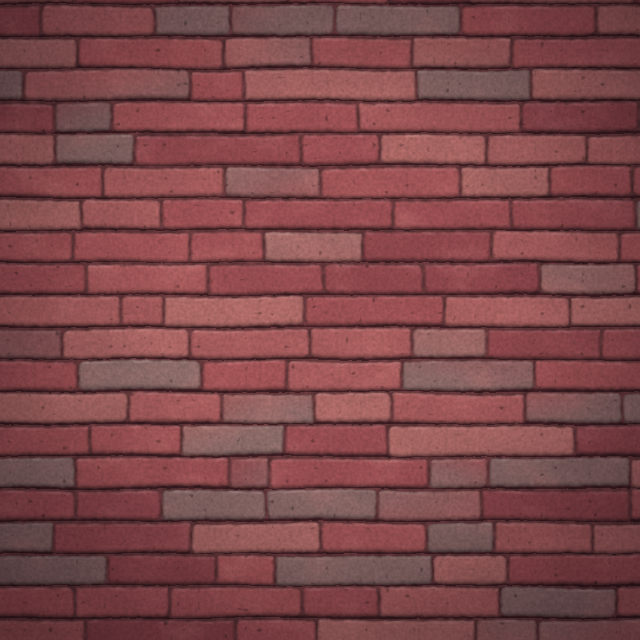
A Shadertoy shader for this texture:

```glsl
// A worn wall of long red bricks, about twenty courses high and six bricks across.
// Each course places its joints at hashed steps; rounded boxes give the bricks,
// gradient noise gives wobble, stains and grain, and a vignette darkens the rim.

const float COURSE_HEIGHT = 0.0505;
const float COURSE_START = 0.034;
const float BRICK_LENGTH = 0.176;
const float JOINT_JITTER = 0.72;
const vec2 HALF_GAP = vec2(0.0019, 0.0031);

const vec3 RED = vec3(0.61, 0.315, 0.325);
const vec3 DEEP_RED = vec3(0.53, 0.265, 0.285);
const vec3 PINK = vec3(0.65, 0.405, 0.39);
const vec3 GREY = vec3(0.51, 0.405, 0.395);
const vec3 MORTAR = vec3(0.37, 0.205, 0.215);
const vec3 SHADOW = vec3(0.23, 0.11, 0.13);

float hash(vec2 p) {
    vec3 q = fract(vec3(p.xyx) * 0.1031);
    q += dot(q, q.yzx + 33.33);
    return fract((q.x + q.y) * q.z);
}

vec2 gradient(vec2 cell) {
    float angle = 6.2832 * hash(cell + 71.0);
    return vec2(cos(angle), sin(angle));
}

// Gradient noise, roughly -0.7 to 0.7
float noise(vec2 p) {
    vec2 i = floor(p), f = p - i;
    vec2 u = f * f * f * (f * (f * 6.0 - 15.0) + 10.0);
    vec2 e = vec2(1.0, 0.0);
    float low = mix(dot(gradient(i), f), dot(gradient(i + e), f - e), u.x);
    float high = mix(dot(gradient(i + e.yx), f - e.yx), dot(gradient(i + 1.0), f - 1.0), u.x);
    return mix(low, high, u.y);
}

float fbm(vec2 p) {
    float sum = 0.0, weight = 1.0;
    for (int octave = 0; octave < 4; octave++) {
        sum += weight * noise(p);
        p = p * 2.03 + 17.0;
        weight *= 0.5;
    }
    return sum;
}

float roundedBox(vec2 p, vec2 halfSize, float radius) {
    vec2 q = abs(p) - halfSize + radius;
    return length(max(q, 0.0)) + min(max(q.x, q.y), 0.0) - radius;
}

// Position of a vertical joint, in brick lengths
float joint(float index, float course) {
    return index + JOINT_JITTER * (hash(vec2(index, course) + 40.0) - 0.5);
}

// Brick tint: hashed mix of reds, with greys gathered in loose patches
vec3 brickColour(vec2 id, vec2 p) {
    float tone = hash(id + 5.0);
    vec3 colour = mix(DEEP_RED, RED, smoothstep(0.0, 0.45, tone));
    colour = mix(colour, PINK, 0.9 * smoothstep(0.45, 1.0, tone));
    float band = exp(-pow((p.y - 0.24) / 0.12, 2.0));
    float greyness = hash(id + 93.0) + 0.27 * band + 0.25 * noise(p * 3.0 + 8.0);
    colour = mix(colour, GREY, 0.9 * smoothstep(0.77, 0.96, greyness));
    float stain = fbm(p * vec2(11.0, 16.0) + id * 3.7);
    return mix(colour, PINK, 0.3 * smoothstep(0.0, 0.8, stain)) * (1.0 + 0.06 * stain);
}

vec3 wall(vec2 p, float pixel) {
    // Uneven courses and ragged edges
    vec2 q = p + 0.0035 * vec2(noise(p * 13.0 + 3.0), noise(p * vec2(7.0, 15.0)));
    q += 0.0016 * vec2(noise(p * 85.0), noise(p * 85.0 + 30.0));

    // Locate the brick between its two joints
    float row = (q.y - COURSE_START) / COURSE_HEIGHT;
    float course = floor(row);
    float along = q.x / BRICK_LENGTH + 5.0 * hash(vec2(course, 12.0)) + 10.0;
    float index = floor(along);
    if (along < joint(index, course)) index -= 1.0;
    else if (along >= joint(index + 1.0, course)) index += 1.0;
    float left = joint(index, course), right = joint(index + 1.0, course);
    vec2 id = vec2(index, course + 50.0);

    vec2 local = vec2((along - 0.5 * (left + right)) * BRICK_LENGTH,
                      (row - course - 0.5) * COURSE_HEIGHT);
    local.y += 0.0022 * (hash(id + 21.0) - 0.5);
    local.y += 0.025 * (hash(id + 31.0) - 0.5) * local.x;
    vec2 halfSize = 0.5 * vec2((right - left) * BRICK_LENGTH, COURSE_HEIGHT) - HALF_GAP;
    float d = roundedBox(local, halfSize, mix(0.003, 0.009, hash(id + 61.0)));

    // Brick face: worn rim, lit upper edge, shaded lower edge
    float height = local.y / halfSize.y;
    vec3 face = brickColour(id, p);
    face *= mix(0.80, 1.0, smoothstep(0.0, 0.0045, -d));
    face += 0.10 * smoothstep(0.72, 0.93, height) * (0.6 + noise(p * 45.0));
    face *= 1.0 - 0.20 * smoothstep(0.6, 1.0, -height);
    face *= 1.0 - 0.25 * smoothstep(0.38, 0.6, noise(p * 95.0 + 9.0));

    // Mortar sinks into shadow just below each brick
    vec3 gap = mix(MORTAR, SHADOW, smoothstep(0.9, 1.08, -height));
    gap *= 1.0 + 0.3 * noise(p * 70.0);
    float edge = max(pixel, 0.0012);
    return mix(face, gap, smoothstep(-edge, edge, d));
}

void mainImage(out vec4 fragColor, in vec2 fragCoord) {
    vec2 p = fragCoord / iResolution.y;
    vec3 colour = wall(p, 1.0 / iResolution.y);
    colour *= 1.0 + 0.10 * noise(p * 210.0) + 0.07 * noise(p * 120.0);

    // Cool, dark rim around a lit centre
    vec2 fromCentre = fragCoord / iResolution.xy - vec2(0.5, 0.54);
    float rim = smoothstep(0.2, 0.78, length(fromCentre));
    colour *= mix(vec3(1.04), vec3(0.60, 0.57, 0.61), rim);
    fragColor = vec4(clamp(colour, 0.0, 1.0), 1.0);
}
```
